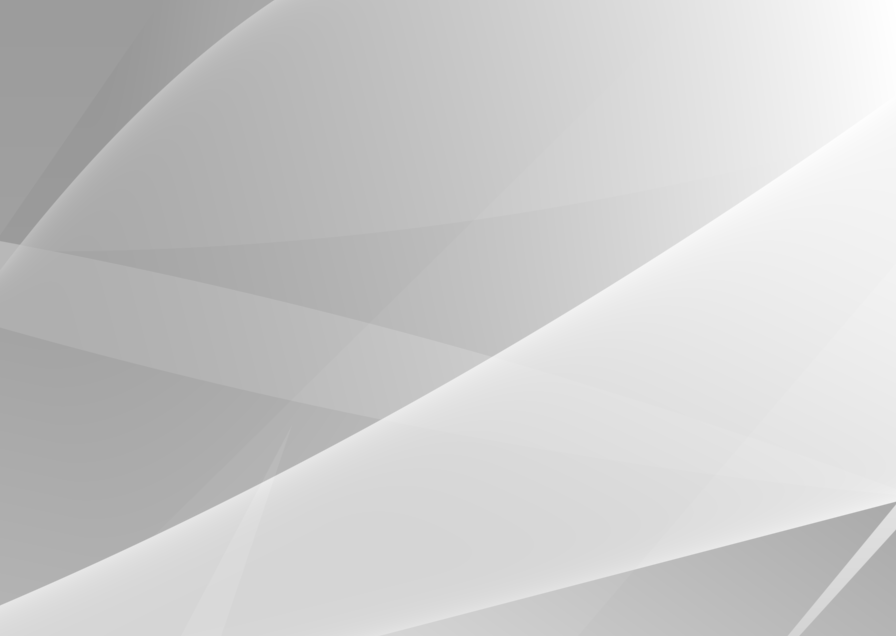
Give the GLSL for this background, as a Shadertoy shader.

```glsl
// Soft grey backdrop of overlapping translucent sheets with glowing curved edges.

const float ASPECT = 512.0 / 364.0;

// Signed distance above the curve y = k.x + k.y*x + k.z*x*x, in canvas heights.
float above(vec2 p, vec3 k) {
    float slope = (k.y + 2.0 * k.z * p.x) / ASPECT;
    return (p.y - k.x - p.x * (k.y + k.z * p.x)) / sqrt(1.0 + slope * slope);
}

// Straight line through a point, written as a curve.
vec3 line(vec2 a, float slope) {
    return vec3(a.y - slope * a.x, slope, 0.0);
}

// Smooth coverage of the positive side of an edge.
float cover(float d) {
    float w = 0.9 / iResolution.y;
    return smoothstep(-w, w, d);
}

// Light that fades away from an edge.
float glow(float d, float width) {
    return exp(-max(d, 0.0) / width);
}

// Upper sheet, brightening towards the top right corner.
float upperSheet(vec2 p, float band, float overBand, float ray) {
    float t = clamp((0.85 * p.x + 0.15 * p.y - 0.1) / 0.9, 0.0, 1.0);
    float shade = 0.66 + 0.34 * pow(t, 1.6);
    float wedge = cover(-above(p, vec3(0.605, -0.018, 0.209))) * cover(overBand);
    float underBand = (1.0 - band) * cover(-overBand);
    float depth = max(0.485 - 0.3 * p.x - p.y, 0.0);
    shade -= 0.02 * wedge * smoothstep(0.95, 0.5, p.x);
    shade += 0.026 * band * (1.0 - 0.3 * p.x);
    shade += underBand * (0.14 * depth - 0.018);
    return shade + 0.014 * ray * smoothstep(1.05, 0.5, p.y);
}

// Dark corner outside the arc, split by a slanted shadow.
float cornerSheet(vec2 p, float overBand) {
    float shadow = cover(-above(p, vec3(0.63, 2.05, 0.0)));
    float shade = 0.61 + 0.05 * (1.0 - p.y) - 0.022 * shadow;
    shade += 0.07 * shadow * smoothstep(0.1, 0.3, p.x);
    return mix(0.72, shade, cover(overBand));
}

// Pale central sheet with light along both of its edges.
float paleSheet(vec2 p, float diagonal, float lower, float band, float ray) {
    float t = smoothstep(0.25, 0.9, 0.4 * p.x + 0.6 * p.y);
    float shade = 0.835 + 0.125 * t + 0.008 * band;
    shade += 0.008 * ray;
    shade += 0.07 * glow(-diagonal, 0.03) * (1.0 - 0.5 * t);
    shade += 0.055 * glow(lower, 0.022);
    return shade;
}

// Shaded triangle under the pale sheet.
float lowerSheet(vec2 p, float ray) {
    return 0.80 - 0.2 * (p.x - 0.6) - 0.2 * p.y - 0.012 * ray;
}

void mainImage(out vec4 fragColor, in vec2 fragCoord) {
    vec2 p = fragCoord / iResolution.xy;

    // Main edges
    float diagonal = above(p, vec3(0.048, 0.602, 0.2));
    float lower = above(p, line(vec2(0.423, 0.0), 0.366));
    float arc = above(p, vec3(0.575, 1.836, -1.463));
    float overBand = above(p, vec3(0.621, -0.26, -0.13));
    float band = cover(-overBand) * cover(above(p, vec3(0.485, -0.397, 0.134)));
    float upperRay = cover(-above(p, line(vec2(0.534, 0.661), 1.39)));
    float lowerRay = cover(-above(p, line(vec2(0.645, 0.0), 1.65)));

    // Upper sheet and the corner beyond its arc, which spans only the left half
    float arcSide = smoothstep(0.55, 0.4, p.x);
    float shade = upperSheet(p, band, overBand, upperRay);
    shade += 0.075 * glow(-arc, 0.02) * smoothstep(0.5, 0.6, p.y) * arcSide;
    shade = mix(shade, cornerSheet(p, overBand), cover(arc) * step(p.x, 0.5));

    // Slim spike crossing the diagonal
    vec2 tip = vec2(0.326, 0.332);
    float spike = cover(-above(p, line(tip, 2.68))) * cover(above(p, line(tip, 4.2)));
    spike *= cover(tip.y - p.y);

    // Pale sheet and the triangle below it
    float pale = paleSheet(p, diagonal, lower, band, lowerRay);
    shade = mix(shade + 0.025 * spike, pale + 0.016 * spike, cover(-diagonal));
    shade = mix(shade, lowerSheet(p, lowerRay), cover(-lower));

    // Bright blade in the lower right corner
    float blade = cover(-above(p, line(vec2(0.879, 0.0), 1.71)))
                * cover(above(p, line(vec2(0.892, 0.0), 1.55))) * cover(-lower);
    shade = mix(shade, 0.83 + 0.25 * p.y, blade);

    fragColor = vec4(vec3(clamp(shade, 0.0, 1.0)), 1.0);
}
```
